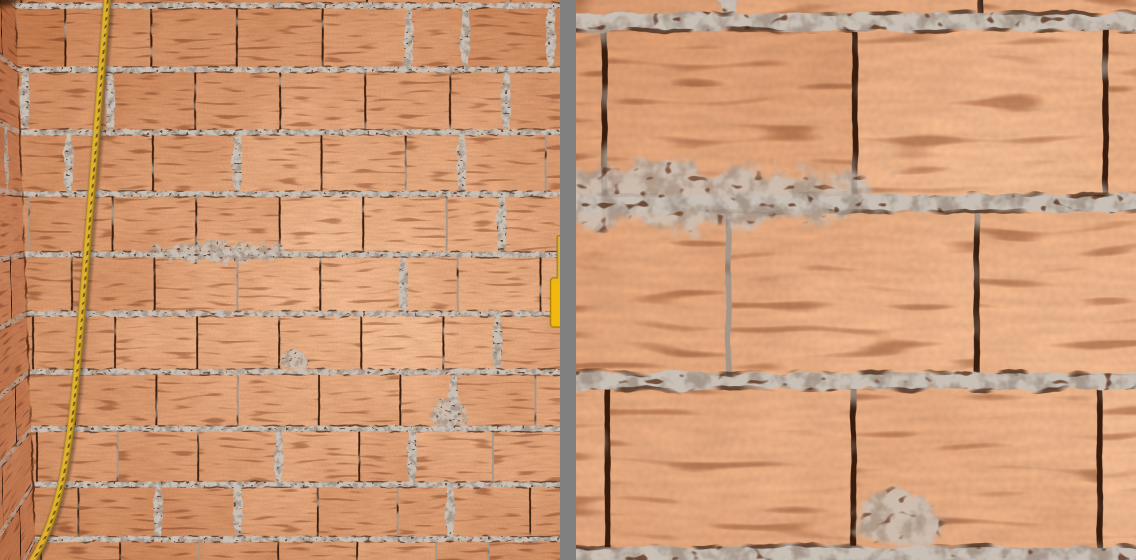
Left: the whole. Right: its middle third, enlarged.
This texture is drawn by a Shadertoy shader. Its source:

```glsl
const vec3 PALE_CLAY = vec3(0.91, 0.69, 0.53);
const vec3 DEEP_CLAY = vec3(0.75, 0.47, 0.30);
const vec3 MORTAR = vec3(0.79, 0.75, 0.71);
const vec3 GREY_MORTAR = vec3(0.65, 0.59, 0.54);
const vec3 GAP = vec3(0.22, 0.11, 0.05);
const vec3 YELLOW = vec3(0.87, 0.70, 0.18);

float hash(vec2 p) {
    vec3 q = fract(p.xyx * 0.1031);
    q += dot(q, q.yzx + 33.33);
    return fract((q.x + q.y) * q.z);
}

vec2 gradient(vec2 cell) {
    float a = 6.2832 * hash(cell);
    return vec2(cos(a), sin(a));
}

// Gradient noise, roughly -0.7 to 0.7
float noise(vec2 p) {
    vec2 i = floor(p), f = p - i, o = vec2(0, 1);
    vec2 s = f * f * f * (f * (f * 6.0 - 15.0) + 10.0);
    return mix(mix(dot(gradient(i), f), dot(gradient(i + o.yx), f - o.yx), s.x),
               mix(dot(gradient(i + o), f - o), dot(gradient(i + 1.0), f - 1.0), s.x), s.y);
}

float fbm(vec2 p) {
    float sum = 0.0, amp = 1.0;
    for (int i = 0; i < 3; i++) {
        sum += amp * noise(p);
        p = p * 2.1 + 17.3;
        amp *= 0.55;
    }
    return sum;
}

float cover(float d, float px) { return smoothstep(px, -px, d); }

// Course number at depth y below the top; courses shrink downwards
float courseAt(float y) {
    return (0.1152 - sqrt(0.01327 - 0.00416 * (y - 0.0104))) / 0.00208;
}

// Nearest head joint: x offset, joint index, brick index, follows the short brick
vec4 headJoint(float x, float row) {
    float odd = mod(row, 2.0), pitch = 0.148, shortLen = 0.66;
    float cut = 4.0 + odd - (row == 7.0 ? 1.0 : 0.0);
    float u = (x - mix(0.128, 0.055, odd)) / pitch;
    float w = u < cut ? u : min(cut + (u - cut) / shortLen, u + 1.0 - shortLen);
    if (u > cut + shortLen) w = u + 1.0 - shortLen;
    float n = floor(w + 0.5);
    float at = n > cut ? n - 1.0 + shortLen : n;
    return vec4((u - at) * pitch, n, floor(w), n == cut + 1.0 ? 1.0 : 0.0);
}

vec3 clay(vec2 p, vec2 id, float light) {
    float tone = light + 0.25 * (hash(id + 5.0) - 0.5) + 0.18 * fbm(p * 9.0);
    vec3 c = mix(DEEP_CLAY, PALE_CLAY, clamp(tone, 0.0, 1.1));
    vec2 q = p + id * 3.7;
    q.y += 0.004 * noise(q * vec2(9.0, 3.0));
    float scratch = smoothstep(0.16, 0.5, noise(q * vec2(18.0, 135.0)));
    c *= 1.0 + 0.07 * noise(q * vec2(30.0, 210.0)) + 0.04 * noise(p * 260.0);
    return c * mix(vec3(1), vec3(0.80, 0.72, 0.66), scratch);
}

vec3 mortar(vec2 p) {
    vec3 c = mix(GREY_MORTAR, MORTAR, smoothstep(-0.5, 0.25, fbm(p * 75.0)));
    float pits = smoothstep(0.27, 0.5, noise(p * vec2(130.0, 190.0)));
    return mix(c, GAP * 1.5, 0.75 * pits);
}

// Ragged smear of mortar
float smear(vec2 p, vec2 centre, vec2 size, float px) {
    float d = length((p - centre) / size) - 1.0 + 0.6 * fbm(p * 45.0);
    return 0.85 * smoothstep(0.25, -0.2, d + px);
}

vec3 wall(vec2 p, float corner, float px) {
    // The left return wall recedes from the corner
    float side = cover(p.x - corner, px);
    float away = max(corner - p.x, 0.0);
    vec2 q = vec2(p.x - 1.5 * away, 0.39 + (p.y - 0.39) / (1.0 + 3.0 * away));
    float k = courseAt(q.y), row = floor(k), v = k - row;
    float height = 0.1152 - 0.00208 * k;
    vec4 j = headJoint(0.45 + (q.x - 0.45) / (1.035 - 0.009 * row), row);
    float light = 1.12 - 1.15 * length((p - vec2(0.65, 0.55)) * vec2(1.05, 1.2));
    vec3 c = clay(q, vec2(j.z, row), light);

    // Head joints: dark slots, some packed with mortar
    float h = hash(vec2(j.y, row) + 41.0);
    float rough = fbm(p * 42.0);
    float packed = step(0.86, h + 0.7 * j.w);
    float bulge = 0.004 * packed * sin(3.1416 * v);
    float joint = abs(j.x + 0.001 * rough) - mix(0.0017, 0.0045 + bulge + 0.004 * rough, packed);
    vec3 slot = mix(GAP, GREY_MORTAR, smoothstep(0.0, 0.45, noise(p * 38.0) + 0.5 * step(h, 0.17)));
    c = mix(c, mix(slot, mortar(p), packed), cover(joint, px));

    // Bed joints with broken dark edges
    float bed = min(v, 1.0 - v) * height - 0.0052 - 0.0025 * rough * (1.0 - 0.5 * side);
    float edge = cover(abs(bed) - 0.0013, px) * smoothstep(0.0, 0.3, noise(p * vec2(48.0, 90.0)));
    c = mix(c, mortar(p), cover(bed, px) * mix(1.0, 0.75, side));
    c = mix(c, GAP, 0.7 * edge);

    // Smears across the courses
    float smears = smear(p, vec2(0.39, 0.45), vec2(0.115, 0.018), px);
    smears = max(smears, smear(p, vec2(0.80, 0.74), vec2(0.03, 0.024), px));
    smears = max(smears, smear(p, vec2(0.525, 0.641), vec2(0.027, 0.014), px));
    c = mix(c, mortar(p), smears);

    // Corner shade
    c *= mix(vec3(1), vec3(0.92, 0.85, 0.82), side);
    float crease = cover(abs(p.x - corner + 0.003 * rough) - 0.0016, px);
    c = mix(c, GAP * 1.6, crease * smoothstep(-0.25, 0.25, noise(p * 22.0)));
    return mix(c, GAP, 0.85 * smoothstep(0.05, 0.01, length(p * vec2(1.0, 2.5))));
}

// Hanging yellow cable with a dark broken core
vec3 cable(vec3 c, vec2 p, float px) {
    float x = 0.1914 - 0.0807 * p.y - 0.052 * pow(p.y, 10.0);
    float slope = 0.0807 + 0.52 * pow(p.y, 9.0);
    float d = (p.x - x) / sqrt(1.0 + slope * slope);
    c *= 1.0 - 0.3 * smoothstep(0.014, 0.005, abs(d - 0.003));
    vec3 skin = YELLOW * (1.0 - 0.35 * smoothstep(0.002, 0.008, abs(d + 0.001)));
    float dash = smoothstep(-0.2, 0.5, sin(p.y * 420.0 + d * 300.0) + noise(p * 60.0));
    skin = mix(skin, GAP * 1.7, 0.75 * dash * cover(abs(d - 0.001) - 0.0017, px));
    return mix(c, skin, cover(abs(d) - 0.0068, px));
}

float box(vec2 p, vec2 halfSize, float radius) {
    vec2 q = abs(p) - halfSize + radius;
    return length(max(q, 0.0)) + min(max(q.x, q.y), 0.0) - radius;
}

void mainImage(out vec4 fragColor, in vec2 fragCoord) {
    vec2 p = fragCoord / iResolution.xy;
    p.y = 1.0 - p.y;
    float px = 0.8 / iResolution.y;
    vec3 c = cable(wall(p, 0.027 + 0.037 * p.y, px), p, px);
    // Yellow tool and its strap at the right edge
    float tool = min(box(p - vec2(1.0, 0.54), vec2(0.018, 0.045), 0.007),
                     box(p - vec2(1.0, 0.47), vec2(0.006, 0.05), 0.003));
    vec3 paint = mix(YELLOW, vec3(0.95, 0.72, 0.05), smoothstep(0.49, 0.51, p.y));
    paint *= 1.0 - 0.35 * smoothstep(-0.004, 0.0, tool);
    fragColor = vec4(mix(c, paint, cover(tool, px)), 1.0);
}
```
